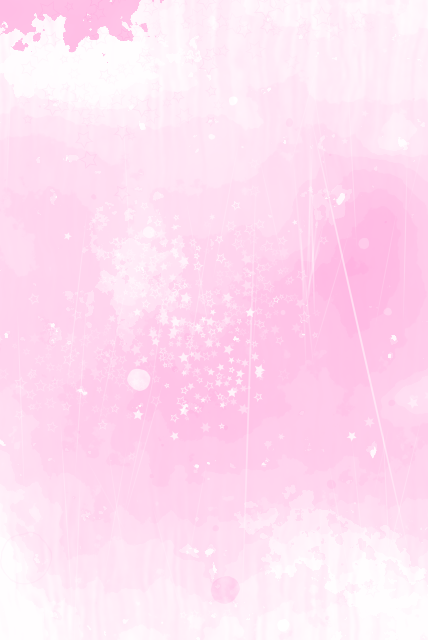
This background is drawn by a Shadertoy shader. Its source:

```glsl
// Pale pink grunge wash with torn paint, scratches, blots and clustered little stars.
const float PI = 3.14159265;
const vec3 WHITE = vec3(1), PINK = vec3(1, .7, .88);

float hash(vec2 p) {
  vec3 q = fract(p.xyx * vec3(.1031, .103, .0973));
  q += dot(q, q.yzx + 33.33);
  return fract((q.x + q.y) * q.z);
}
vec2 hash2(vec2 p) { return vec2(hash(p), hash(p + 57.3)); }
float noise(vec2 p) {
  vec2 i = floor(p), f = fract(p);
  f = f * f * (3. - 2. * f);
  return mix(mix(hash(i), hash(i + vec2(1, 0)), f.x),
             mix(hash(i + vec2(0, 1)), hash(i + 1.), f.x), f.y);
}
// Layered noise around zero
float fbm(vec2 p) {
  float sum = -.485, amp = .5;
  for (int i = 0; i < 5; i++, amp *= .5) {
    sum += amp * noise(p);
    p = mat2(1.6, 1.2, -1.2, 1.6) * p + 7.1;
  }
  return sum;
}
// Soft spot: center in xy, radii in zw
float blob(vec2 p, vec4 spot) {
  vec2 q = (p - spot.xy) / spot.zw;
  return exp(-dot(q, q));
}
float fill(float dist, float px) { return 1. - smoothstep(-px, px, dist); }
float disc(vec2 p, vec2 center, float radius, float px) {
  return fill(length(p - center) - radius, px);
}
// Straight stroke that thins towards both ends
float stroke(vec2 p, vec2 a, vec2 b, float width, float px) {
  vec2 ab = b - a;
  float t = clamp(dot(p - a, ab) / dot(ab, ab), 0., 1.), taper = sqrt(4. * t * (1. - t));
  return fill(length(p - a - ab * t) - width * taper, px) * taper;
}
float starDistance(vec2 p, float radius, float points) {
  float wedge = PI / points, a = abs(mod(atan(p.y, p.x), 2. * wedge) - wedge);
  vec2 q = length(p) * vec2(cos(a), sin(a)) - vec2(radius, 0);
  vec2 edge = radius * (.52 * vec2(cos(wedge), sin(wedge)) - vec2(1, 0));
  return dot(q, normalize(vec2(edge.y, -edge.x)));
}
// Jittered stars, dense inside the spot; solid is the share of filled ones
float stars(vec2 p, float cell, vec4 spot, float solid, float px) {
  float cover = 0.;
  for (int k = 0; k < 9; k++) {
    vec2 id = floor(p / cell) + vec2(k % 3 - 1, k / 3 - 1);
    vec2 rnd = hash2(id + spot.xy * 91.), kind = hash2(id + 19.7), pos = (id + rnd) * cell;
    float turn = 6.28 * rnd.y, c = cos(turn), s = sin(turn);
    float d = starDistance(mat2(c, s, -s, c) * (p - pos), cell * mix(.28, .62, kind.y),
                           rnd.x > .5 ? 5. : 6.);
    if (hash(id + 4.4) > solid) d = abs(d + .0008) - .0006;
    cover = max(cover, step(kind.x, 1.5 * blob(pos, spot)) * fill(d, px) * mix(.3, 1., rnd.x));
  }
  return cover;
}
// Pigment strength: 0 is white, 1 is full pink
float wash(vec2 p) {
  float d = .17 + .41 * (1. - smoothstep(.5, .99, p.y)) * smoothstep(-.03, .3, p.y);
  d += .4 * blob(p, vec4(.575, .62, .085, .15)) + .16 * blob(p, vec4(.45, .49, .1, .08));
  d += .24 * blob(p, vec4(.32, .38, .11, .09)) + .12 * blob(p, vec4(.55, .34, .15, .1));
  d += .12 * blob(p, vec4(.02, .76, .1, .08)) - .42 * blob(p, vec4(0, .17, .07, .17));
  d -= .2 * blob(p, vec4(.67, .06, .13, .12)) + .28 * blob(p, vec4(.64, .36, .05, .04));
  d -= .2 * blob(p, vec4(.64, .8, .04, .03)) + .2 * blob(p, vec4(.14, .88, .15, .06));
  return d - .16 * blob(p, vec4(.22, .59, .05, .09));
}
void mainImage(out vec4 fragColor, in vec2 fragCoord) {
  vec2 p = fragCoord / iResolution.y;
  float px = .7 / iResolution.y, grain = fbm(p * 36.), fine = fbm(p * 85.);
  vec2 bend = vec2(fbm(p * 9.), fbm(p * 9. + 31.));
  // Washes gathered into ragged tonal steps
  float d = wash(p + .1 * bend + .03 * grain) + .15 * bend.x + .11 * grain + .03 * fine;
  float tone = d * 9.;
  d = mix(d, (floor(tone) + smoothstep(.45, .55, fract(tone))) / 9., .75);
  // Dry vertical brush marks, strongest at top and bottom
  float ends = 1.25 + smoothstep(.65, .9, p.y) - smoothstep(.08, .3, p.y);
  d += ends * (.11 * (.45 - noise(p * vec2(150, 7) + 6. * bend)) + .03 * fine);
  // Flaked white paint
  float flakes = .8 * blob(p, vec4(.22, .57, .08, .1)) + .7 * blob(p, vec4(.47, .17, .09, .08))
               + .7 * blob(p, vec4(.6, .09, .1, .08)) + .6 * blob(p, vec4(.52, .68, .04, .07));
  d -= .17 * smoothstep(.5, .56, flakes + 1.6 * grain + fine);
  // Torn paint over the pink corner
  float paint = blob(p, vec4(.12, .9, .17, .055)) + 1.7 * grain;
  d = max(mix(d, .03, .85 * smoothstep(.5, .54, paint)), .03);
  float corner = min(p.y - .935 - .06 * p.x, .222 - p.x) + .17 * grain + .05 * fine;
  d = mix(d, .83 + .25 * bend.y, smoothstep(-.002, .002, corner));
  // Blots and a faint ring
  vec2 rough = p + .008 * grain;
  d = mix(d, .15 + .4 * fine, .75 * disc(rough, vec2(.217, .407), .018, px));
  d += (.22 + .3 * fine) * disc(rough, vec2(.352, .079), .021, px);
  d += .09 * fill(abs(length(rough - vec2(.04, .128)) - .039) - .001, px);
  float scratch = .55 * stroke(p, vec2(.485, .82), vec2(.64, .13), .0015, px)
                + .4 * stroke(p, vec2(.4, .72), vec2(.378, .05), .0014, px);
  for (int i = 0; i < 36; i++) {
    vec2 r = hash2(vec2(i, 3)), s = hash2(vec2(i, 8));
    float size = mix(.0015, .011, s.x * s.x);
    d += (s.y > .5 ? .13 : -.2) * disc(rough, vec2(.67 * sqrt(r.x), r.y * .85), size, px);
    // Fine scratches and a brush bundle beside the deep wash
    vec2 a = vec2(.67 * r.y, .2 + .8 * s.x), b = a + vec2(.13 * (r.x - .5), -.1 - .2 * s.y);
    scratch += mix(.12, .34, s.y) * stroke(p, a, b, .0008, px);
    a = vec2(.45 + .06 * r.x, .8 - .15 * r.y);
    b = vec2(.475 + .02 * s.x, .42 + .12 * s.y);
    if (i < 9) scratch += .22 * stroke(p, a, b, .0014, px);
  }
  d = mix(d, .05, min(scratch, .75));
  // Star clusters: bright in the middle, faint beside it, pink outlines above
  float bright = max(stars(p, .0155, vec4(.24, .58, .07, .07), .5, px),
                     stars(p, .0145, vec4(.32, .45, .06, .085), .55, px));
  float faint = max(stars(p, .018, vec4(.13, .43, .09, .07), .1, px),
                    stars(p, .017, vec4(.4, .56, .06, .08), .2, px));
  d = mix(d, .03, max(.85 * bright, .45 * faint));
  d += .17 * max(stars(p, .03, vec4(.36, .98, .16, .05), 0., px),
                 stars(p, .028, vec4(.17, .85, .12, .07), 0., px));
  fragColor = vec4(mix(WHITE, PINK, clamp(d, 0., 1.)), 1);
}
```
